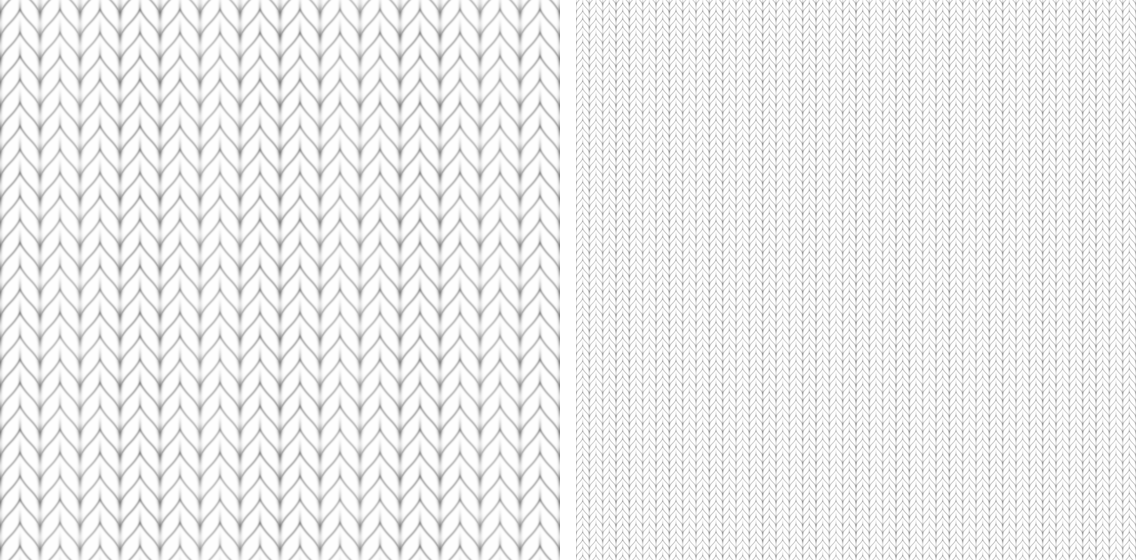
Left: one tile. Right: repeated 3 by 3.
Write a Shadertoy shader that draws this pattern.

```glsl
const vec2 STITCHES = vec2(14.0, 24.0);   // columns and rows on the canvas
const float VALLEY_Y = 0.46;              // height of the V tip within a row
const float RISE = 1.12;                  // valley to peak, in rows
const float BEND = 0.2;                   // steepening of the yarn at both ends
const float LINE_WIDTH = 0.0016;          // canvas units
const float LINE_SHADE = 0.25;
const vec2 VALLEY_WIDTH = vec2(0.0036, 0.0025);  // above and below the tip
const vec2 VALLEY_FADE = vec2(0.26, 0.25);       // in rows
const float VALLEY_SHADE = 0.36;
const float PEAK_WIDTH = 0.0021;
const vec2 PEAK_FADE = vec2(0.28, 0.08);
const float PEAK_SHADE = 0.21;
const float UNEVENNESS = 0.12;
const vec3 YARN = vec3(0.998);
const float TAU = 6.2831853;

float bell(float x, float width) {
    x /= width;
    return exp(-0.5 * x * x);
}

// Soft vertical shadow, with separate widths and fades above and below
float crease(float dx, float dy, vec2 width, vec2 fade) {
    float sum = 0.0;
    for (int row = -1; row <= 1; row++) {
        float y = dy + float(row);
        float w = mix(width.y, width.x, smoothstep(-0.2, 0.2, y));
        sum += bell(dx, w) * bell(y, y > 0.0 ? fade.x : fade.y);
    }
    return sum;
}

// Signed offset to the nearest whole repeat
float wrapRow(float y) {
    return fract(y + 0.5) - 0.5;
}

// Gentle variation by column and row that closes at the canvas edges
float unevenness(vec2 uv) {
    return 0.6 * cos(TAU * 4.0 * (uv.x - 0.5))
         + 0.4 * sin(TAU * (uv.x + 9.0 * uv.y) + 1.3);
}

void mainImage(out vec4 fragColor, in vec2 fragCoord) {
    vec2 uv = fragCoord / iResolution.xy;
    vec2 p = uv * STITCHES;

    // Mirrored half stitch: 0 at the valley, 1 at the peak
    float u = 1.0 - abs(2.0 * fract(p.x) - 1.0);
    float valleyDx = 0.5 * u / STITCHES.x;
    float peakDx = 0.5 * (1.0 - u) / STITCHES.x;

    // Slightly bent yarn edge and its slope in canvas units
    float edgeY = VALLEY_Y + RISE * (u + BEND * sin(TAU * u) / TAU);
    float slope = RISE * (1.0 + BEND * cos(TAU * u)) * 2.0 * STITCHES.x / STITCHES.y;
    float edgeDistance = wrapRow(p.y - edgeY) / STITCHES.y / sqrt(1.0 + slope * slope);
    float lineWidth = max(LINE_WIDTH, 0.6 / iResolution.y);
    float line = LINE_SHADE * bell(edgeDistance, lineWidth);

    // Deep shadow between columns and a faint spike above each peak
    float valley = VALLEY_SHADE
        * crease(valleyDx, wrapRow(p.y - VALLEY_Y), VALLEY_WIDTH, VALLEY_FADE);
    float peak = PEAK_SHADE
        * crease(peakDx, wrapRow(p.y - VALLEY_Y - RISE), vec2(PEAK_WIDTH), PEAK_FADE);

    // Overlapping shadows blend toward the darker one
    float shade = max(line, valley) + 0.35 * min(line, valley);
    shade = 1.0 - (1.0 - shade) * (1.0 - peak);
    shade *= 1.0 + UNEVENNESS * unevenness(uv);
    fragColor = vec4(YARN * (1.0 - shade), 1.0);
}
```
